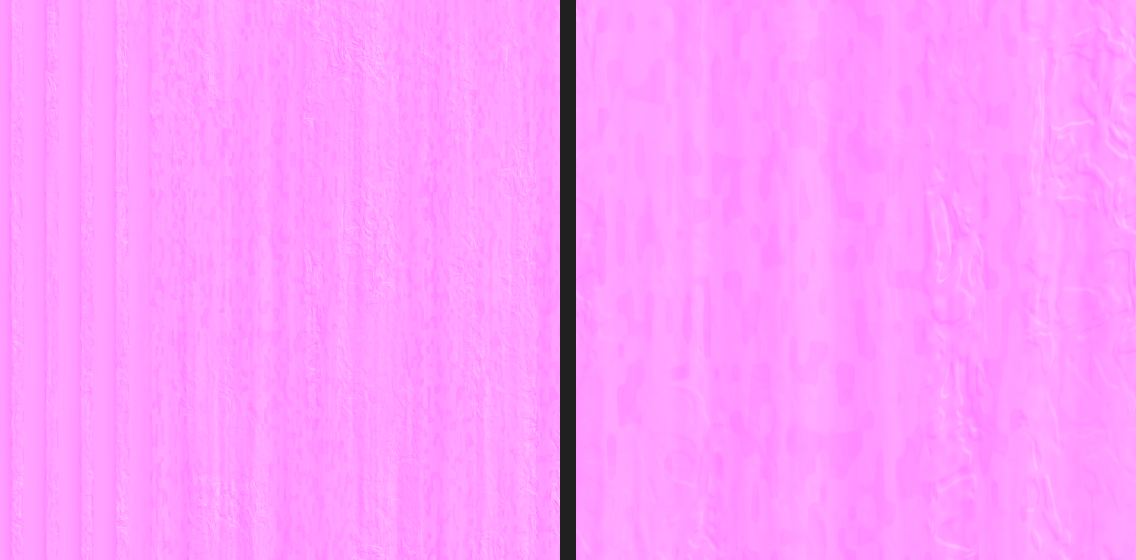
Left: the whole. Right: its middle third, enlarged.
Reproduce this texture map procedurally as a Shadertoy shader.

```glsl
// Pink relief map of vertical ribs: smooth and regular at the left, worn, flaky and irregular to the right.

const float BASE_GREEN   = 0.614;  // mean level; red and blue stay full
const float MIN_GREEN    = 0.52;
const float MAX_GREEN    = 0.78;
const float RIB_COUNT    = 16.0;   // regular ribs across the canvas
const float RIB_SHIFT    = 0.72;
const float COLUMN_DEPTH = 0.058;  // broad irregular columns
const float FINE_DEPTH   = 0.05;   // narrow columns
const float STREAK_DEPTH = 0.065;  // hairline vertical streaks
const float GRAIN_DEPTH  = 0.06;
const float PIT_DEPTH    = 0.055;
const float FLAKE_DEPTH  = 0.07;
const vec2  FLAKE_SCALE  = vec2(78.0, 50.0);
const vec2  LIGHT_STEP   = vec2(0.0012, 0.0018);
const float TERRACES     = 3.2;

float hash(vec2 p) {
    vec3 q = fract(vec3(p.xyx) * 0.1031);
    q += dot(q, q.yzx + 33.33);
    return fract((q.x + q.y) * q.z);
}

// Value noise centred on zero, range -0.5 to 0.5
float noise(vec2 p) {
    vec2 cell = floor(p), f = fract(p);
    f = f * f * (3.0 - 2.0 * f);
    float low  = mix(hash(cell), hash(cell + vec2(1.0, 0.0)), f.x);
    float high = mix(hash(cell + vec2(0.0, 1.0)), hash(cell + vec2(1.0)), f.x);
    return mix(low, high, f.y) - 0.5;
}

// Height of the peeling surface: warped noise cut into crisp steps
float flakeHeight(vec2 uv) {
    vec2 p = uv * FLAKE_SCALE;
    p += 1.3 * vec2(noise(p * 0.7 + 17.0), noise(p * 0.7 + 53.0));
    float height = 0.5, amplitude = 0.6;
    for (int i = 0; i < 3; i++) {
        height += amplitude * noise(p);
        p = mat2(1.76, 0.9, -0.9, 1.76) * p + 9.7;
        amplitude *= 0.52;
    }
    float level = height * TERRACES;
    return floor(level) + smoothstep(0.0, 0.3, fract(level)) + 1.2 * height;
}

// Rounded rib: lit flank, long falloff, dark edge, then a paler groove
float ribProfile(float f) {
    float body = mix(0.022, -0.01, smoothstep(0.08, 0.5, f));
    body -= 0.04 * smoothstep(0.45, 0.57, f);
    float light = mix(body, 0.008, smoothstep(0.59, 0.65, f));
    return mix(light, 0.022, smoothstep(0.93, 1.0, f));
}

void mainImage(out vec4 fragColor, in vec2 fragCoord) {
    vec2 uv = fragCoord / iResolution.xy;
    float regular = 1.0 - smoothstep(0.2, 0.38, uv.x);

    // Nearly straight columns with ragged borders
    float x = uv.x + 0.002 * noise(uv * vec2(20.0, 3.0));
    float ragged = x + 0.005 * noise(uv * vec2(70.0, 62.0) + 31.0);

    // Regular ribs and their rough grooves
    float f = fract(x * RIB_COUNT - RIB_SHIFT);
    float fRagged = fract(ragged * RIB_COUNT - RIB_SHIFT);
    float groove = smoothstep(0.57, 0.64, fRagged) * (1.0 - smoothstep(0.9, 0.97, fRagged));

    // Irregular columns
    float broad = noise(vec2(x * 42.0, uv.y * 0.6 + 4.0));
    float narrow = noise(vec2(mix(x, ragged, 0.5) * 98.0, uv.y * 1.8 + 11.0));
    float columns = COLUMN_DEPTH * broad + FINE_DEPTH * narrow;

    // Where the surface is worn
    float worn = smoothstep(-0.12, 0.08, noise(vec2(ragged * 34.0 + 7.0, uv.y * 1.7)));
    float rough = mix(0.2 + 0.8 * worn, groove, regular);
    float border = 4.0 * rough * (1.0 - rough);
    float patches = clamp(0.85 + 1.3 * noise(uv * vec2(22.0, 10.0) + 71.0), 0.3, 1.4);

    // Fine detail
    float streaks = noise(vec2(ragged * 210.0, uv.y * 8.0 + 23.0));
    float grain = noise(uv * vec2(270.0, 150.0) + 5.0);
    float pits = smoothstep(0.06, 0.2, noise(uv * vec2(175.0, 72.0) + 91.0));
    float relief = flakeHeight(uv) - flakeHeight(uv + LIGHT_STEP);
    relief = clamp(relief, -0.8, 1.5);

    float green = BASE_GREEN + mix(columns, ribProfile(f) + 0.2 * columns, regular);
    green += STREAK_DEPTH * streaks * mix(0.2, 1.0, max(rough, 0.5 - 0.5 * regular));
    green += GRAIN_DEPTH * grain * rough * patches;
    green -= PIT_DEPTH * pits * border;
    green += rough * patches * (FLAKE_DEPTH * relief + 0.007);

    fragColor = vec4(1.0, clamp(green, MIN_GREEN, MAX_GREEN), 1.0, 1.0);
}
```
